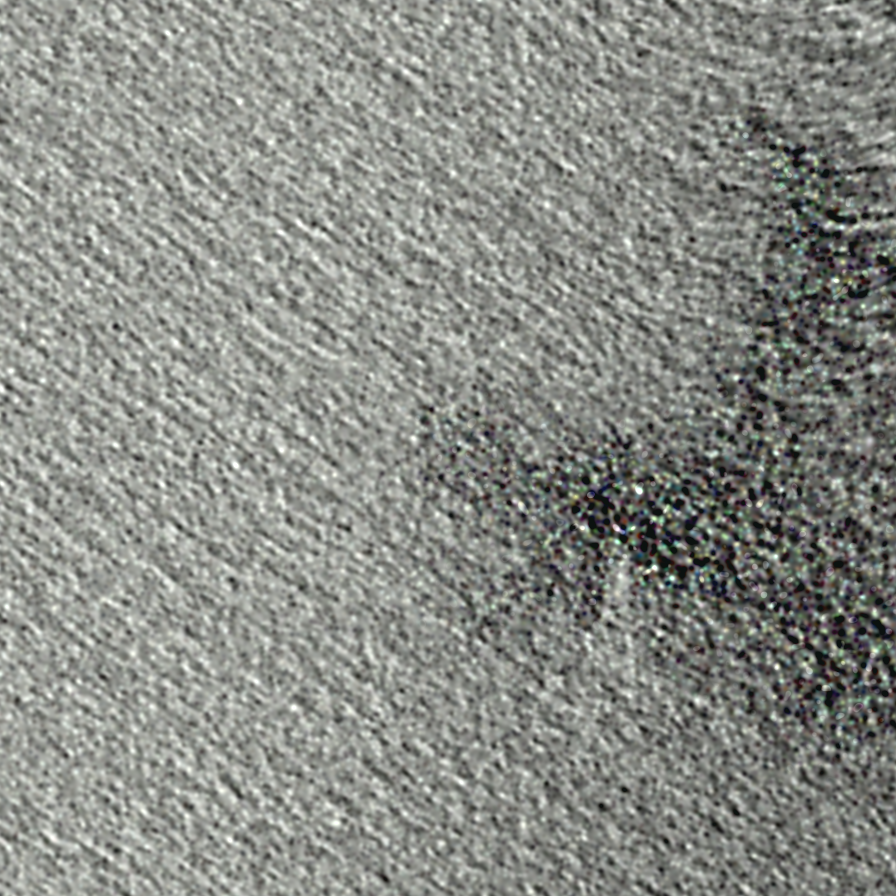
Reproduce this texture procedurally as a three.js fragment shader.

```glsl
varying vec2 vUv;

#define GRAIN_SCALE vec2(100.0, 136.0)
#define CREASE_SCALE vec2(16.0, 112.0)
#define SPECK_SCALE 164.0
#define GRAIN_DEPTH 0.40
#define CREASE_DEPTH 0.27
#define SPECK_DEPTH 0.40
#define STAIN_DEPTH 0.57
#define LIGHT_TONE 0.618
#define SHADE_TONE 0.468
#define TINT vec3(0.995, 1.012, 0.972)
#define DARK_COLOUR vec3(0.045, 0.068, 0.060)

vec3 hash3(vec2 p) {
  vec3 q = vec3(dot(p, vec2(127.1, 311.7)),
                dot(p, vec2(269.5, 183.3)),
                dot(p, vec2(419.2, 371.9)));
  return fract(sin(q) * 43758.55);
}

// Cellular noise: one soft bump of random colour in each cell, mean zero
vec3 bumps(vec2 p) {
  vec2 cell = floor(p);
  vec3 sum = vec3(0.0);
  for (int j = -1; j <= 1; j++) {
    for (int i = -1; i <= 1; i++) {
      vec2 id = cell + vec2(float(i), float(j));
      vec2 offset = id + hash3(id).xy - p;
      sum += (hash3(id + 57.3) - 0.5) * exp(-4.0 * dot(offset, offset));
    }
  }
  return sum;
}

// Bumps lit from one side across the flow
float relief(vec2 p, vec2 light) {
  return bumps(p).x - bumps(p + light).x;
}

float segmentDistance(vec2 p, vec2 a, vec2 b) {
  vec2 ab = b - a;
  return length(p - a - ab * clamp(dot(p - a, ab) / dot(ab, ab), 0.0, 1.0));
}

float softStroke(vec2 p, vec2 a, vec2 b, float radius) {
  float d = segmentDistance(p, a, b) / radius;
  return exp(-d * d);
}

// Coordinates along and across the creases, bending upwards at the right
vec2 flowCoords(vec2 p) {
  float bend = max(p.x - 0.68, 0.0);
  vec2 q = vec2(0.81 * p.x - 0.59 * p.y, 0.59 * p.x + 0.81 * p.y);
  q.y -= 1.2 * bend * bend * smoothstep(0.1, 0.7, p.y);
  q.y += 0.002 * sin(q.x * 23.0 + 2.0 * sin(q.y * 17.0));
  return q;
}

// Ragged dark patches
float stain(vec2 p) {
  p += 0.07 * bumps(p * 9.0).xy + 0.08 * bumps(p * 30.0).yz;
  float s = 0.95 * softStroke(p, vec2(0.86, 0.83), vec2(0.94, 0.70), 0.042);
  s += 0.50 * softStroke(p, vec2(0.88, 0.66), vec2(0.84, 0.45), 0.05);
  s += 0.45 * softStroke(p, vec2(0.54, 0.50), vec2(0.71, 0.43), 0.055);
  s += 0.60 * softStroke(p, vec2(0.71, 0.43), vec2(0.94, 0.28), 0.08);
  s += 0.50 * softStroke(p, vec2(0.72, 0.42), vec2(0.77, 0.37), 0.05);
  s += 0.35 * softStroke(p, vec2(0.58, 0.35), vec2(0.70, 0.38), 0.06);
  s += 0.28 * softStroke(p, vec2(1.00, 0.60), vec2(1.00, 0.25), 0.14);
  return 1.0 - exp(-1.3 * s);
}

// Thin pale streaks fanning down from one point
float paleStreaks(vec2 p) {
  p.x += 0.012 * bumps(p * 30.0).x;
  float s = softStroke(p, vec2(0.695, 0.37), vec2(0.702, 0.18), 0.006);
  s += 0.6 * softStroke(p, vec2(0.69, 0.35), vec2(0.645, 0.21), 0.010);
  return s + softStroke(p, vec2(0.694, 0.37), vec2(0.697, 0.33), 0.012);
}

void main() {
  vec2 flow = flowCoords(vUv);
  float streak = paleStreaks(vUv);
  float dark = stain(vUv) * (1.0 - 0.6 * min(streak, 1.0));

  // Broad light falling off to the right
  float falloff = smoothstep(0.2, 1.1, vUv.x + 0.25 * (0.5 - vUv.y));
  float tone = mix(LIGHT_TONE, SHADE_TONE, falloff) + 0.12 * streak;
  tone *= 1.0 - STAIN_DEPTH * dark;

  // Round grain and long thin creases, fading into specks in the stain
  float skin = GRAIN_DEPTH * relief(flow * GRAIN_SCALE, vec2(0.3, 0.6));
  float crease = relief(flow * CREASE_SCALE, vec2(0.04, 0.7));
  skin += CREASE_DEPTH * (1.0 - 0.8 * dark) * (1.0 - 0.4 * falloff) * crease;
  vec3 speck = bumps(vUv * SPECK_SCALE);
  speck = mix(speck.ggg, speck, 0.07 + 0.26 * dark);
  vec3 detail = skin + SPECK_DEPTH * (1.0 + 0.9 * dark) * speck;
  detail *= 0.96 + 0.45 * dark + 0.15 * falloff;

  // Bright glints among the dark patches
  float glint = smoothstep(0.18, 0.4, bumps(vUv * 125.0 + 31.0).x);
  vec3 colour = tone * TINT + detail + 0.38 * dark * glint;
  gl_FragColor = vec4(clamp(max(colour, DARK_COLOUR), 0.0, 1.0), 1.0);
}
```
